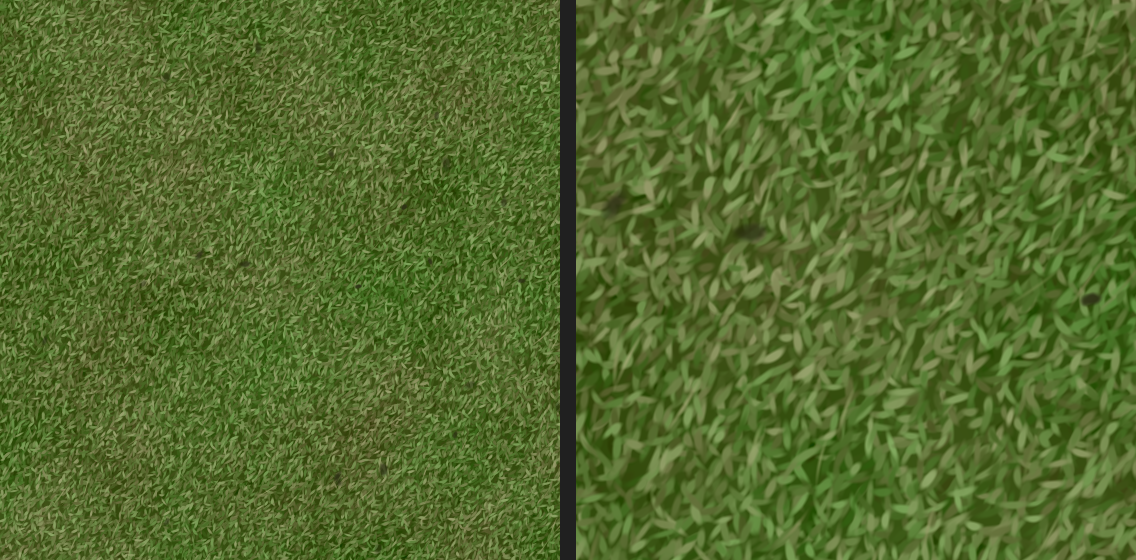
Left, the full canvas; right, a detail of the centre.
Write a WebGL 2 fragment shader that draws this texture.

```glsl
#version 300 es
precision highp float;
precision highp int;

uniform vec2 u_resolution;
out vec4 fragColor;

// Colours
const vec3 TURF = vec3(0.388, 0.480, 0.234);
const vec3 STRAW = vec3(0.53, 0.575, 0.35);
const vec3 SOIL = vec3(0.17, 0.18, 0.075);
const vec3 HUE_SHIFT = vec3(0.050, -0.008, 0.034);  // green to dry

// Turf blades
const int TURF_LAYERS = 6;
const float TURF_CELLS = 75.0;
const vec2 TURF_HALF_SIZE = vec2(0.0068, 0.0021);
const float TONE_SPREAD = 0.135;
const float GROUND_DEPTH = -0.18;
const float BOTTOM_DEPTH = -0.12;
const float TOP_DEPTH = 0.03;

// Long dry strands
const float STRAND_CELLS = 28.0;
const vec2 STRAND_HALF_SIZE = vec2(0.0125, 0.0010);
const float STRAND_SHARE = 0.38;

// Bare spots
const float SPOT_CELLS = 8.0;
const float SPOT_SHARE = 0.24;
const float SPOT_RADIUS = 0.012;

const float LEAN = 0.98;
const float LEAN_SPREAD = 1.5;
const float EDGE = 0.0011;

vec3 hash3(ivec3 cell) {
    uvec3 v = uvec3(cell) * 1664525u + 1013904223u;
    v.x += v.y * v.z; v.y += v.z * v.x; v.z += v.x * v.y;
    v ^= v >> 16u;
    v.x += v.y * v.z; v.y += v.z * v.x; v.z += v.x * v.y;
    return vec3(v >> 8u) / 16777216.0;
}

float valueNoise(vec2 p, int seed) {
    ivec2 i = ivec2(floor(p));
    vec2 f = fract(p);
    f = f * f * (3.0 - 2.0 * f);
    float a = hash3(ivec3(i, seed)).x;
    float b = hash3(ivec3(i + ivec2(1, 0), seed)).x;
    float c = hash3(ivec3(i + ivec2(0, 1), seed)).x;
    float d = hash3(ivec3(i + ivec2(1, 1), seed)).x;
    return mix(mix(a, b, f.x), mix(c, d, f.x), f.y);
}

float fractalNoise(vec2 p, int seed) {
    return 0.55 * valueNoise(p, seed) + 0.30 * valueNoise(p * 2.1, seed + 1)
         + 0.15 * valueNoise(p * 4.3, seed + 2);
}

// Soft, slightly bent ellipse lying along the given angle
float bladeMask(vec2 q, float angle, vec2 halfSize, float bend, float edge) {
    vec2 axis = vec2(cos(angle), sin(angle));
    vec2 r = vec2(dot(q, axis), dot(q, vec2(-axis.y, axis.x))) / halfSize;
    r.y += bend * (r.x * r.x - 0.4);
    return smoothstep(edge, -edge, (length(r) - 1.0) * halfSize.y);
}

// One blade per cell, painted over the colour below
vec3 paintBlades(vec3 under, vec2 p, float cells, int seed, vec2 halfSize,
                 float lean, float leanSpread, float share, vec3 base, float opacity) {
    float edge = max(EDGE, 0.55 / u_resolution.y);
    ivec2 home = ivec2(floor(p * cells));
    for (int y = -1; y <= 1; y++) {
        for (int x = -1; x <= 1; x++) {
            ivec2 cell = home + ivec2(x, y);
            vec3 place = hash3(ivec3(cell, seed));
            vec3 look = hash3(ivec3(cell, seed + 1));
            vec3 form = hash3(ivec3(cell, seed + 2));
            vec2 q = p - (vec2(cell) + place.xy) / cells;
            float angle = lean + leanSpread * (look.x + form.y - 1.0);
            vec2 size = halfSize * vec2(mix(0.6, 1.2, form.x), mix(0.75, 1.25, form.z));
            float mask = bladeMask(q, angle, size, form.y - 0.5, edge);
            vec3 tint = base + TONE_SPREAD * (2.0 * look.y - 1.0)
                      + HUE_SHIFT * (2.0 * look.z - 1.0);
            under = mix(under, tint, mask * opacity * step(place.z, share));
        }
    }
    return under;
}

// Ragged gaps that show dark soil
float spotMask(vec2 p) {
    ivec2 home = ivec2(floor(p * SPOT_CELLS));
    float ragged = 0.9 * (fractalNoise(p * 90.0, 70) - 0.5);
    float cover = 0.0;
    for (int y = -1; y <= 1; y++) {
        for (int x = -1; x <= 1; x++) {
            ivec2 cell = home + ivec2(x, y);
            vec3 place = hash3(ivec3(cell, 80));
            vec3 form = hash3(ivec3(cell, 81));
            vec2 q = p - (vec2(cell) + place.xy) / SPOT_CELLS;
            float angle = LEAN + 2.0 * (form.x - 0.5);
            vec2 axis = vec2(cos(angle), sin(angle));
            vec2 r = vec2(dot(q, axis), 1.7 * dot(q, vec2(-axis.y, axis.x)));
            float d = length(r) / (SPOT_RADIUS * mix(0.5, 1.15, form.y)) + ragged;
            float mask = smoothstep(1.25, 0.45, d) * mix(0.4, 0.9, form.z);
            cover = max(cover, mask * step(place.z, SPOT_SHARE));
        }
    }
    return cover;
}

void main() {
    vec2 p = gl_FragCoord.xy / u_resolution.y;

    // Broad drift of light, dryness and direction
    float light = 0.10 * (fractalNoise(p * 9.0, 40) - 0.5);
    float dryness = 2.2 * (fractalNoise(p * 6.0, 50) - 0.5);
    float lean = LEAN + 0.5 * (valueNoise(p * 3.0, 60) - 0.5);
    vec3 base = TURF + light + HUE_SHIFT * dryness;

    // Turf from shaded ground up to lit tips
    vec3 color = base + GROUND_DEPTH;
    for (int i = 0; i < TURF_LAYERS; i++) {
        float depth = mix(BOTTOM_DEPTH, TOP_DEPTH, float(i) / float(TURF_LAYERS - 1));
        color = paintBlades(color, p + 0.37 * float(i), TURF_CELLS, 100 + 10 * i,
                            TURF_HALF_SIZE, lean, LEAN_SPREAD, 1.0, base + depth, 0.95);
    }

    // Bare spots, then strands lying on top
    color = mix(color, SOIL, spotMask(p));
    color = paintBlades(color, p, STRAND_CELLS, 300, STRAND_HALF_SIZE, lean, 0.6,
                        STRAND_SHARE, STRAW + light, 0.65);

    fragColor = vec4(clamp(color, 0.0, 1.0), 1.0);
}
```
